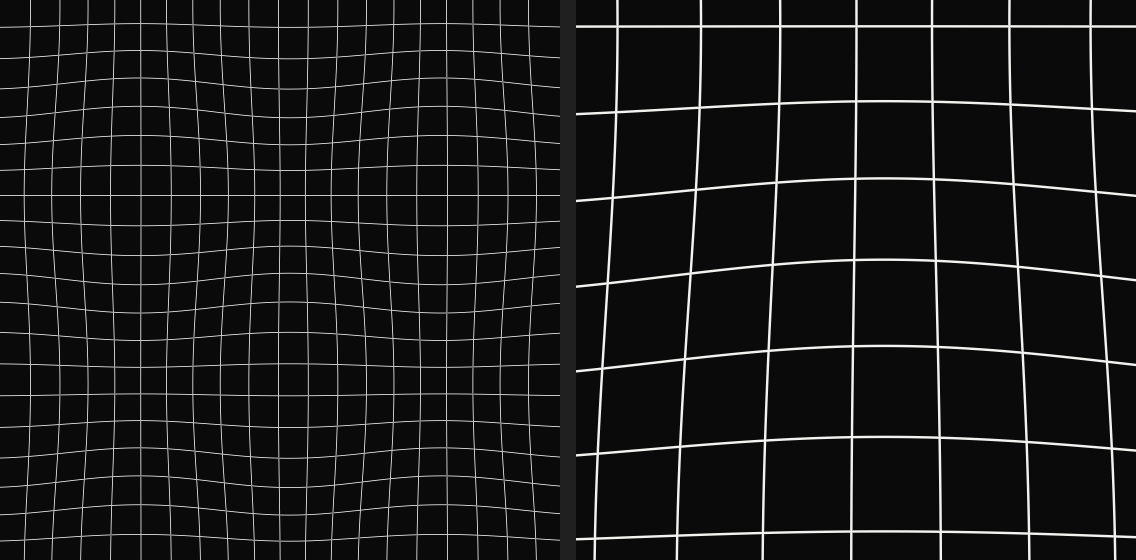
Left, the full canvas; right, a detail of the centre.
Reproduce this pattern procedurally as a Shadertoy shader.

```glsl
// Draws a fine white square grid on black, gently bulged and pinched by crossing sine waves.

const float TAU = 6.2831853;

const vec3 BACKGROUND = vec3(0.039, 0.039, 0.040);
const vec3 LINE_COLOR = vec3(0.95, 0.95, 0.94);

const float CELLS = 20.0;                      // cells across and down
const float LINE_WIDTH = 0.00145;              // share of canvas height

const vec2 WAVE_ORIGIN = vec2(0.247, 0.651);   // a still point of the warp
const vec2 WAVE_LENGTH = vec2(0.543, 0.667);
const vec2 WAVE_HEIGHT = vec2(0.0074, 0.0104);
const float ROW_BIAS = 0.0033;                 // part of the row wave shared by all columns

const float SWELL_HEIGHT = 0.0023;             // slow sideways swell
const float SWELL_LENGTH = 0.78;
const float SWELL_START = 0.078;
const vec2 DRIFT = vec2(-0.0007, -0.0092);     // constant offset
const float ROW_STRETCH = 0.0155;              // extra row spacing

// Offset of the grid point that rests at p.
vec2 warp(vec2 p) {
    vec2 phase = TAU * (p - WAVE_ORIGIN) / WAVE_LENGTH;
    vec2 offset = WAVE_HEIGHT * vec2(sin(phase.x) * cos(phase.y),
                                     cos(phase.x) * sin(phase.y));
    offset.x += SWELL_HEIGHT * sin(TAU * (p.x - SWELL_START) / SWELL_LENGTH);
    offset.y += ROW_STRETCH * p.y - ROW_BIAS * sin(phase.y);
    return offset + DRIFT;
}

// Resting grid position of the point seen at p, by fixed-point iteration.
vec2 unwarp(vec2 p) {
    vec2 rest = p;
    for (int i = 0; i < 4; i++) rest = p - warp(rest);
    return rest;
}

// Box-filtered coverage of a line; distance and width are in pixels.
float lineCoverage(float dist, float width) {
    float halfWidth = 0.5 * width;
    return clamp(dist + 0.5, -halfWidth, halfWidth)
         - clamp(dist - 0.5, -halfWidth, halfWidth);
}

// Coverage of one family of lines, leaving out those on the canvas border.
float gridLines(float coord, float width) {
    float index = round(coord);
    float slope = length(vec2(dFdx(coord), dFdy(coord)));
    float inside = step(0.5, index) * step(index, CELLS - 0.5);
    return inside * min(lineCoverage((coord - index) / slope, width), 1.0);
}

void mainImage(out vec4 fragColor, in vec2 fragCoord) {
    vec2 grid = CELLS * unwarp(fragCoord / iResolution.xy);
    float width = LINE_WIDTH * iResolution.y;

    // Union of the upright and level lines
    float ink = max(gridLines(grid.x, width), gridLines(grid.y, width));
    fragColor = vec4(mix(BACKGROUND, LINE_COLOR, ink), 1.0);
}
```
